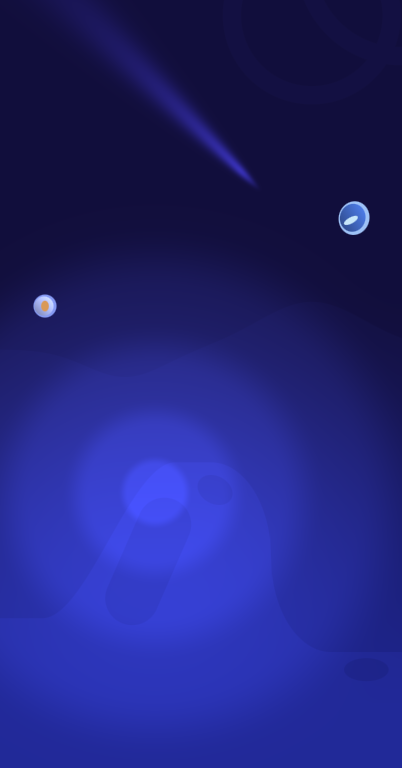
This background is drawn by a Shadertoy shader. Its source:

```glsl
#define NIGHT vec3(0.068, 0.056, 0.235)
#define DEEP vec3(0.110, 0.135, 0.530)
#define GLOW_TINT vec3(0.31, 0.37, 1.0)
#define GLOW_POS vec2(0.202, 0.359)
#define COMET_HEAD vec2(0.339, 0.752)
#define COMET_TINT vec3(0.18, 0.16, 0.58)
#define COMET_SPREAD 0.085
#define HILL_LIFT 0.045
#define RING_LIFT 0.022

// Antialiased coverage of the region where d is negative
float fill(float d) {
    return clamp(0.5 - d / max(fwidth(d), 1e-5), 0.0, 1.0);
}

float bump(float x, float centre, float width) {
    float t = (x - centre) / width;
    return exp(-t * t);
}

vec2 turn(vec2 p, float angle) {
    float c = cos(angle), s = sin(angle);
    return vec2(c * p.x + s * p.y, c * p.y - s * p.x);
}

float ellipse(vec2 p, vec2 radii) {
    return (length(p / radii) - 1.0) * min(radii.x, radii.y);
}

float capsule(vec2 p, vec2 a, vec2 b, float radius) {
    vec2 ab = b - a;
    float t = clamp(dot(p - a, ab) / dot(ab, ab), 0.0, 1.0);
    return length(p - a - ab * t) - radius;
}

float farHill(float x) {
    return 0.545 - 0.036 * bump(x, 0.163, 0.072) + 0.062 * bump(x, 0.406, 0.098);
}

// Gentle rise on the left, then a cliff made of two circular arcs
float nearHill(float x) {
    float rise = 0.203 * smoothstep(0.055, 0.228, x);
    float side = clamp((x - 0.353) / 0.078, -1.0, 1.0);
    float inner = 1.0 - abs(side);
    float cliff = 0.5 + 0.5 * sign(side) * sqrt(1.0 - inner * inner);
    return 0.195 + rise - 0.247 * cliff;
}

// Wide halo with nested soft discs
float glow(vec2 p) {
    float r = length(p - GLOW_POS);
    float light = 0.14 * (1.0 - smoothstep(0.05, 0.40, r));
    for (int i = 0; i < 4; i++) {
        float k = float(i);
        float radius = 0.042 + 0.049 * k + 0.013 * k * k;
        float blur = 0.007 + 0.012 * k;
        light += (0.12 - 0.013 * k) * (1.0 - smoothstep(radius - blur, radius + blur, r));
    }
    return light;
}

float comet(vec2 p) {
    vec2 q = turn(p - COMET_HEAD, 2.356);
    float width = 0.003 + COMET_SPREAD * max(q.x, 0.0);
    float nose = smoothstep(-0.003, 0.04, q.x);
    return nose * exp(-5.0 * max(q.x, 0.0)) * bump(q.y, 0.0, width);
}

// Tilted disc: bright edge, shaded face set to the left
vec3 coin(vec3 col, vec2 p, vec2 radii, vec3 rim, vec3 face) {
    col = mix(col, rim, fill(ellipse(p, radii)));
    vec2 q = p + vec2(0.09, 0.0) * radii.x;
    vec3 shaded = face * (1.0 + 0.18 * (p.x + p.y) / radii.x);
    return mix(col, shaded, fill(ellipse(q, radii * 0.83)));
}

void mainImage(out vec4 fragColor, in vec2 fragCoord) {
    vec2 p = fragCoord / iResolution.y;

    // Sky and halo
    vec3 col = mix(NIGHT, DEEP, 1.0 - smoothstep(0.05, 0.64, p.y));
    float light = glow(p);

    // Faint rings in the upper corner
    float ring = abs(length(p - vec2(0.406, 0.980)) - 0.104) - 0.012;
    float arc = abs(length(p - vec2(0.521, 1.050)) - 0.123) - 0.012;
    light += RING_LIFT * max(fill(ring), fill(arc));

    // Hills and craters
    float near = fill(p.y - nearHill(p.x));
    light += 0.022 * fill(p.y - farHill(p.x)) + HILL_LIFT * near;
    float crater = fill(capsule(p, vec2(0.172, 0.221), vec2(0.214, 0.317), 0.035));
    crater = max(crater, fill(ellipse(turn(p - vec2(0.280, 0.362), -0.5), vec2(0.024, 0.018))));
    crater = max(crater, fill(ellipse(p - vec2(0.477, 0.128), vec2(0.029, 0.015))));
    light -= HILL_LIFT * crater * near;
    col += GLOW_TINT * light;

    col += COMET_TINT * comet(p);

    // Large coin with a slanted glint
    vec2 q = p - vec2(0.461, 0.716);
    col = coin(col, turn(q, -0.25), vec2(0.020, 0.022), vec3(0.62, 0.76, 0.97), vec3(0.25, 0.40, 0.75));
    float glint = fill(ellipse(turn(q + vec2(0.004, 0.003), 0.5), vec2(0.010, 0.004)));
    col = mix(col, vec3(0.78, 0.90, 0.98), glint);

    // Small coin with a warm bead
    q = p - vec2(0.0586, 0.6015);
    col = coin(col, q, vec2(0.015), vec3(0.52, 0.60, 0.95), vec3(0.68, 0.73, 0.98));
    col = mix(col, vec3(0.85, 0.60, 0.35), fill(ellipse(q, vec2(0.005, 0.007))));

    fragColor = vec4(clamp(col, 0.0, 1.0), 1.0);
}
```
